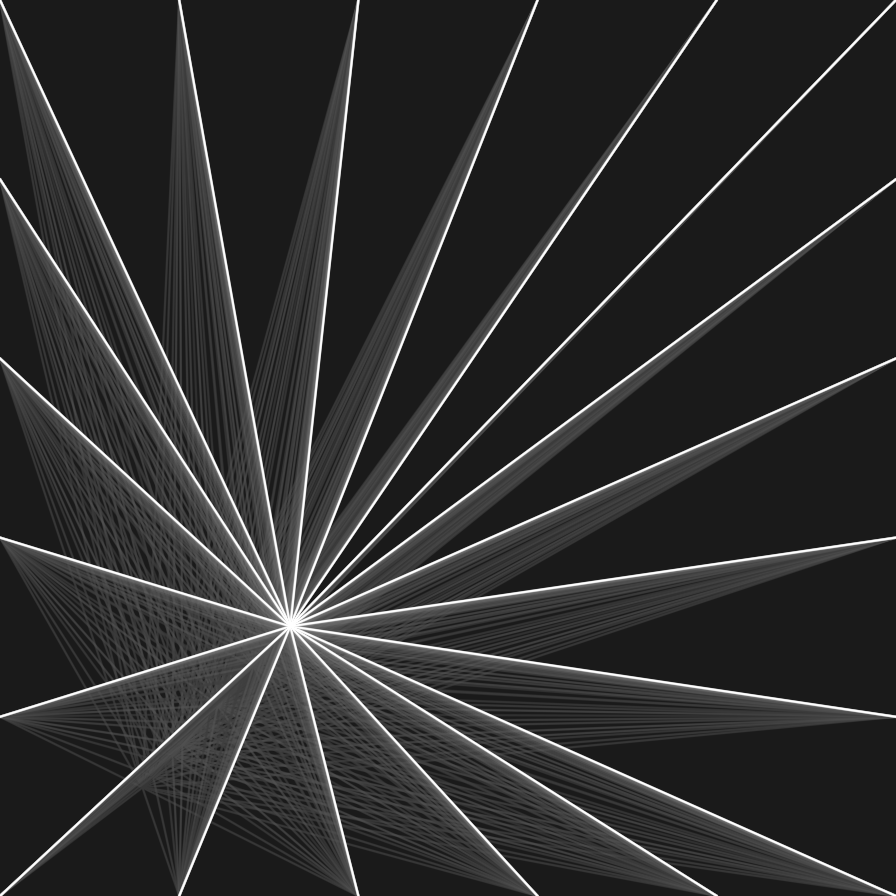
Reproduce this background procedurally as a three.js fragment shader.

```glsl
varying vec2 vUv;

const int ANCHORS = 20;
const int STEPS = 30;
const float LAST_STEP = 29.0;

const vec3 CHARCOAL = vec3(0.102);
const vec3 WHITE = vec3(1.0);
const vec2 TRAIL_START = vec2(0.159, 0.121);
const vec2 TRAIL_END = vec2(0.324, 0.301);

float hash(float n) {
  float p = fract(n * 0.1031);
  p *= p + 33.33;
  return fract(p * (p + p));
}

float segmentDistance(vec2 p, vec2 a, vec2 b) {
  vec2 ap = p - a;
  vec2 ab = b - a;
  return length(ap - ab * clamp(dot(ap, ab) / dot(ab, ab), 0.0, 1.0));
}

// Walks the unit square's border as k goes from 0 to 4
vec2 borderPoint(float k) {
  return clamp(vec2(min(k, 3.0 - k), min(k - 1.0, 4.0 - k)), 0.0, 1.0);
}

// Focus point, slowing down toward the end of its trail
vec2 trailPoint(float index, vec2 start, vec2 end) {
  float s = index / LAST_STEP;
  s += (hash(index + 7.0) - 0.5) * 0.16 * s * (1.0 - s);
  return mix(start, end, 1.0 - pow(max(1.0 - s, 0.0), 2.2));
}

// Distance to the nearest ray joining the border to the focus
float raysDistance(vec2 p, vec2 focus) {
  float nearest = 1.0;
  for (int j = 0; j < ANCHORS; j++) {
    vec2 anchor = borderPoint(float(j) * 4.0 / float(ANCHORS));
    nearest = min(nearest, segmentDistance(p, anchor, focus));
  }
  return nearest;
}

float lineCoverage(float d, float inner, float outer) {
  return 1.0 - smoothstep(inner, outer, d);
}

// Long faint afterimage plus a short bright flash
float fadedStrength(float age, float grain) {
  float ghost = 0.09 + 0.07 * grain;
  return ghost + 0.32 * exp(-0.2 * age) + 0.54 * exp(-1.6 * age);
}

void main() {
  float light = 0.0;

  // Oldest rays first, newer ones drawn over them
  for (int i = 0; i < STEPS; i++) {
    float index = float(i);
    vec2 focus = trailPoint(index, TRAIL_START, TRAIL_END);
    float coverage = lineCoverage(raysDistance(vUv, focus), 0.0003, 0.0021);
    float strength = fadedStrength(LAST_STEP - index, hash(index + 31.0));
    light = mix(light, min(strength + 0.35 * light, 1.0), coverage);
  }

  gl_FragColor = vec4(mix(CHARCOAL, WHITE, light), 1.0);
}
```
